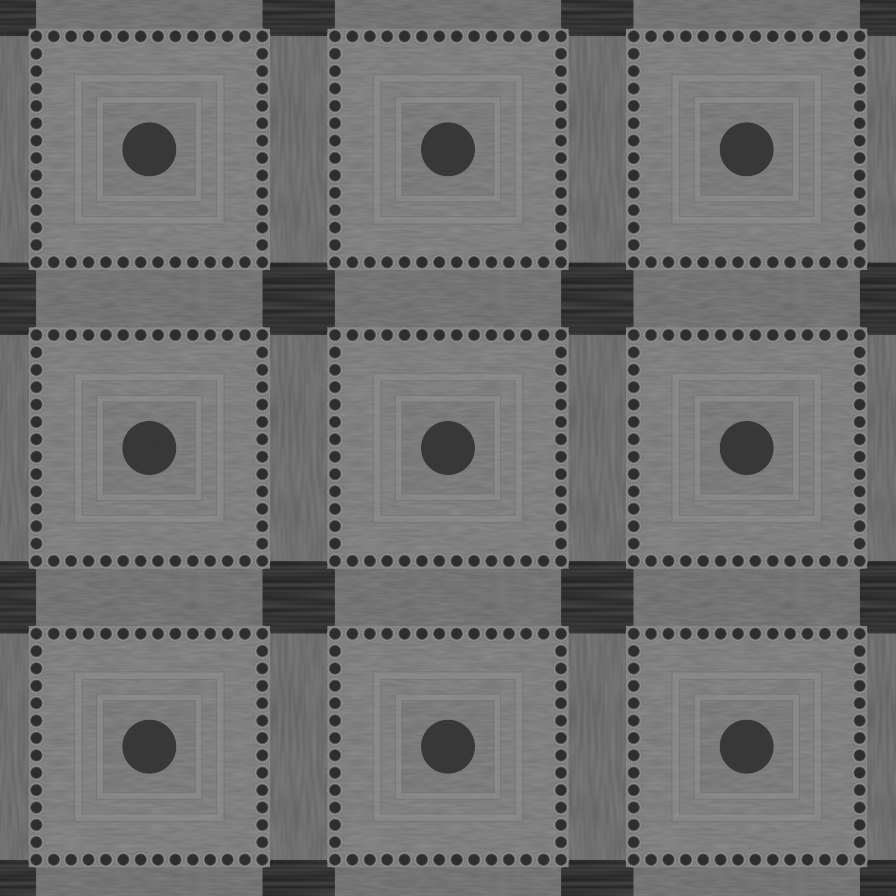
A WebGL 2 fragment shader for this pattern:

```glsl
#version 300 es
precision highp float;
// Three by three grey brushed panels with studded borders, two raised square
// frames and a central disc, set in a lattice of grained strips and dark corners.
// Built from box and circle distances, with gradient noise that wraps per cell.
uniform vec2 u_resolution;
out vec4 fragColor;

vec2 gradientAt(vec2 cell, vec2 period) {
  cell = mod(cell, period);
  vec3 h = fract(cell.xyx * vec3(0.1031, 0.1030, 0.0973));
  h += dot(h, h.yzx + 33.33);
  float angle = 6.2832 * fract((h.x + h.y) * h.z);
  return vec2(cos(angle), sin(angle));
}

// Gradient noise repeating after "period" lattice cells
float wrapNoise(vec2 uv, vec2 period) {
  vec2 p = uv * period, i = floor(p), f = p - i;
  vec2 u = f * f * f * (f * (f * 6.0 - 15.0) + 10.0);
  float a = dot(gradientAt(i, period), f);
  float b = dot(gradientAt(i + vec2(1, 0), period), f - vec2(1, 0));
  float c = dot(gradientAt(i + vec2(0, 1), period), f - vec2(0, 1));
  float d = dot(gradientAt(i + 1.0, period), f - 1.0);
  return mix(mix(a, b, u.x), mix(c, d, u.x), u.y);
}

// Coverage of a shape from its signed distance
float fill(float dist, float aa) {
  return 1.0 - smoothstep(-0.5 * aa, 0.5 * aa, dist);
}

// Raised square band between two half-widths, with engraved edges
float addFrame(float tone, float box, float outer, float inner, float grain, float aa) {
  float edge = min(abs(box - outer), abs(box - inner));
  float band = max(box - outer, inner - box);
  tone = mix(tone, 0.535 + 0.5 * grain, fill(band, aa));
  return mix(tone, 0.43, 0.6 * fill(edge - 0.0018, aa));
}

void main() {
  vec2 cellUv = fract(gl_FragCoord.xy / u_resolution * 3.0);
  float aa = 3.0 / min(u_resolution.x, u_resolution.y);
  vec2 q = abs(cellUv - 0.5);
  float box = max(q.x, q.y);

  // Brushed grain along each direction
  float grainX = 0.045 * wrapNoise(cellUv, vec2(18, 110))
               + 0.025 * wrapNoise(cellUv, vec2(7, 45));
  float grainY = 0.055 * wrapNoise(cellUv, vec2(85, 9))
               + 0.035 * wrapNoise(cellUv, vec2(32, 4));

  // Lattice: horizontal and vertical strips, striped dark corners
  float besideX = 1.0 - fill(q.x - 0.379, aa);
  float besideY = 1.0 - fill(q.y - 0.379, aa);
  float tone = mix(0.455 + grainX, 0.435 + grainY, besideX);
  float stripes = 0.10 * wrapNoise(cellUv, vec2(2, 84))
                + 0.05 * wrapNoise(cellUv, vec2(3, 40));
  tone = mix(tone, 0.20 + stripes, besideX * besideY);

  // Panel with a thin light rim
  float panel = 0.502 + grainX;
  panel = mix(panel, 0.545, 0.7 * fill(0.399 - box, aa));
  panel = mix(panel, 0.485 + grainX, fill(box - 0.153, aa));
  panel = addFrame(panel, box, 0.250, 0.225, grainX, aa);
  panel = addFrame(panel, box, 0.176, 0.154, grainX, aa);
  tone = mix(tone, panel, fill(box - 0.4036, aa));

  // Fourteen ringed studs along every side
  float pitch = 0.0582;
  vec2 index = min(floor(q / pitch), 6.0);
  float stud = length(q - (index + 0.5) * pitch);
  if (max(index.x, index.y) < 6.0) stud = 1.0;
  tone = mix(tone, 0.42, 0.5 * fill(stud - 0.0280, aa));
  tone = mix(tone, 0.55, fill(stud - 0.0260, aa));
  tone = mix(tone, 0.34, fill(stud - 0.0205, aa));
  tone = mix(tone, 0.18, fill(stud - 0.0175, aa));

  // Central disc
  float disc = length(q);
  tone = mix(tone, 0.43, 0.4 * fill(disc - 0.092, aa));
  tone = mix(tone, 0.22 + 0.1 * grainX, fill(disc - 0.090, aa));

  fragColor = vec4(vec3(tone), 1.0);
}
```
